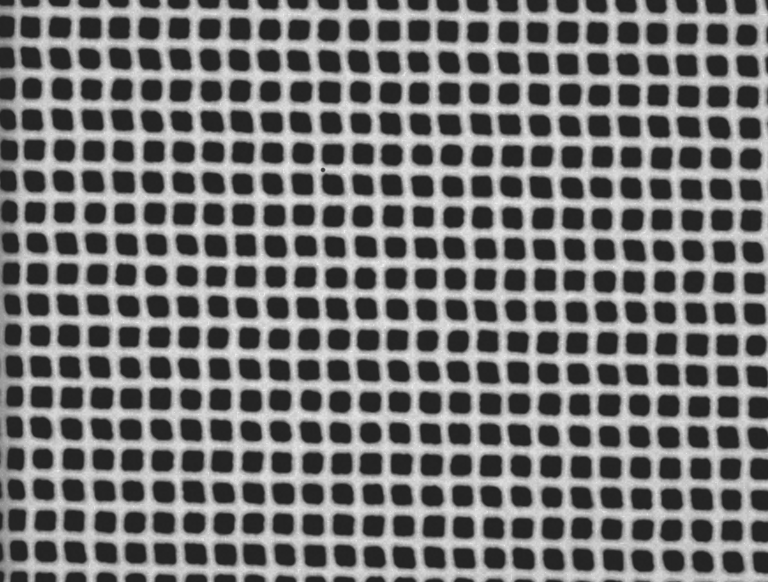
Give the GLSL for this texture, as a WebGL 1 fragment shader.

```glsl
precision highp float;
// A pale woven mesh over a dark ground, about 26 by 19 rounded square openings.
// A slightly skewed lattice places one jittered, sheared rounded box per cell;
// the nearest opening's distance shades the threads, and noise adds fibre grain.
uniform vec2 u_resolution;

const vec2 PITCH = vec2(0.0513, 0.0530);   // cell size, in canvas heights
const vec2 FIRST = vec2(0.0515, 0.0464);   // centre of opening (0, 0)
const float HALF_SIZE = 0.0179;            // half width of an opening
const vec3 GROUND = vec3(0.142);
const vec3 THREAD_EDGE = vec3(0.60);
const vec3 THREAD_TOP = vec3(0.815);

float hash(vec2 p) {
  vec3 q = fract(vec3(p.xyx) * 0.1031);
  q += dot(q, q.yzx + 33.33);
  return fract((q.x + q.y) * q.z);
}

// Signed random value in -1..1 for a cell and a channel
float vary(vec2 id, float channel) {
  return 2.0 * hash(id + vec2(37.0, 61.0) * (channel + 1.0)) - 1.0;
}

float noise(vec2 p) {
  vec2 i = floor(p);
  vec2 f = fract(p);
  f = f * f * (3.0 - 2.0 * f);
  float low = mix(hash(i), hash(i + vec2(1.0, 0.0)), f.x);
  float high = mix(hash(i + vec2(0.0, 1.0)), hash(i + vec2(1.0, 1.0)), f.x);
  return mix(low, high, f.y);
}

float roundedBox(vec2 p, vec2 halfSize, float radius) {
  vec2 q = abs(p) - halfSize + radius;
  return length(max(q, 0.0)) + min(max(q.x, q.y), 0.0) - radius;
}

// Canvas position to lattice coordinates: tilted, and squeezed at the left rim
vec2 toLattice(vec2 p) {
  float squeeze = 0.011 * exp(-1200.0 * p.x * p.x);
  float column = p.x - squeeze - FIRST.x - 0.030 * (p.y - FIRST.y);
  float row = p.y - FIRST.y - (0.0105 + 0.005 * p.y) * (p.x - FIRST.x);
  return vec2(column, row) / PITCH;
}

// Distance to one opening; rows lean alternately to either side
float opening(vec2 p, vec2 id) {
  float lean = mod(id.y, 2.0) * 2.0 - 1.0;
  p -= 0.0013 * vec2(vary(id, 0.0) + 0.7 * vary(id.yy, 1.0), 0.6 * vary(id, 2.0));
  p.x -= p.y * (0.075 * lean + 0.05 * vary(id, 3.0));
  p.y -= p.x * (0.035 + 0.045 * vary(id, 4.0));
  p.x *= 1.0 + 2.0 * p.y * vary(id, 5.0);
  vec2 halfSize = HALF_SIZE + 0.0007 * vec2(vary(id, 6.0), vary(id, 7.0));
  return roundedBox(p, halfSize, 0.0102 + 0.0022 * vary(id, 8.0));
}

float nearestOpening(vec2 lattice) {
  vec2 base = floor(lattice + 0.5);
  float nearest = 1.0;
  for (int j = -1; j <= 1; j++) {
    for (int i = -1; i <= 1; i++) {
      vec2 id = base + vec2(float(i), float(j));
      nearest = min(nearest, opening((lattice - id) * PITCH, id));
    }
  }
  return nearest;
}

// Thread colour: rounded profile, fibre grain, and sparse bright glints
vec3 threadColor(vec2 p, float dist) {
  float profile = smoothstep(0.0, 0.0095, dist);
  float grain = noise(p * 330.0) - 0.5;
  float mottle = noise(p * 95.0 + 17.0) - 0.5;
  float glint = smoothstep(0.86, 1.0, noise(p * 240.0 + 51.0));
  vec3 color = mix(THREAD_EDGE, THREAD_TOP, profile);
  return color + 0.07 * grain + 0.06 * mottle + 0.08 * glint * profile;
}

// Light falls off toward the corners and sharply at the left rim
float lighting(vec2 p, float aspect) {
  vec2 c = (p - vec2(0.5 * aspect, 0.45)) / vec2(aspect, 1.0);
  float rim = mix(0.72, 1.0, smoothstep(-0.01, 0.055, p.x));
  return rim * (1.03 - 0.16 * dot(c, c));
}

void main() {
  // Canvas heights, measured down from the upper left
  vec2 p = vec2(gl_FragCoord.x, u_resolution.y - gl_FragCoord.y) / u_resolution.y;
  float aspect = u_resolution.x / u_resolution.y;

  // Openings with slightly frayed edges
  float dist = nearestOpening(toLattice(p));
  dist += 0.0016 * (noise(p * 150.0) - 0.5);

  // Soft transition from ground to thread
  float soft = max(0.0031, 0.8 / u_resolution.y);
  float cover = smoothstep(-soft, soft, dist);
  vec3 thread = threadColor(p, dist) * lighting(p, aspect);
  vec3 ground = GROUND + 0.012 * (noise(p * 260.0) - 0.5);
  vec3 color = mix(ground, thread, cover);

  // One small dark speck caught in the weave
  float speck = smoothstep(0.0055, 0.002, length(p - vec2(0.555, 0.292)));
  color = mix(color, GROUND, 0.85 * speck);
  gl_FragColor = vec4(color, 1.0);
}
```
